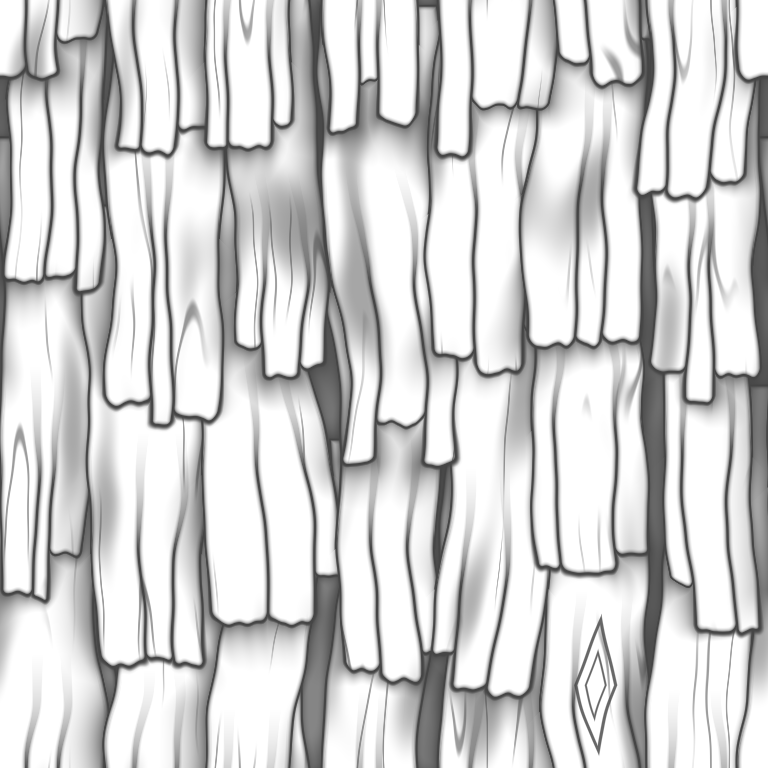
Write a three.js fragment shader that draws this texture map.

```glsl
varying vec2 vUv;

const vec2 GRID = vec2(7.0, 3.0);
const float INK = 0.27;

float hash(vec2 p) {
  vec3 q = fract(p.xyx * vec3(0.1031, 0.1030, 0.0973));
  q += dot(q, q.yzx + 33.33);
  return fract((q.x + q.y) * q.z);
}

vec2 gradient(vec2 cell) {
  float a = 6.2832 * hash(cell);
  return vec2(cos(a), sin(a));
}

float noise(vec2 p) {
  vec2 i = floor(p), f = p - i;
  vec2 u = f * f * f * (f * (f * 6.0 - 15.0) + 10.0);
  vec2 e = vec2(1.0, 0.0);
  float low = mix(dot(gradient(i), f), dot(gradient(i + e), f - e), u.x);
  float high = mix(dot(gradient(i + e.yx), f - e.yx), dot(gradient(i + 1.0), f - 1.0), u.x);
  return 1.4 * mix(low, high, u.y);
}

float roundBox(vec2 p, vec2 halfSize, float r) {
  vec2 q = abs(p) - halfSize + r;
  return length(max(q, 0.0)) + min(max(q.x, q.y), 0.0) - r;
}

// Plank that splits into rounded fingers towards its lower end
float plank(vec2 p, float w, vec2 seed) {
  float above = mix(0.09, 0.26, hash(seed + 3.0)) - p.y;
  float d = max(abs(p.x) - w, max(max(above, above * 0.04), p.y - 0.6));
  float left = -w;
  for (int k = 0; k < 3; k++) {
    float n = float(k);
    float shift = 0.8 * hash(seed + n + 11.0) - 0.4 + 0.25 * noise(vec2(p.y * 5.0, n * 5.3) + seed);
    float right = k == 2 ? w : w * ((n + 1.0 + shift) * 0.667 - 1.0);
    float base = 0.07 * pow(hash(seed + n * 7.0 + 19.0), 3.0) + 0.007 * noise(vec2(p.x * 50.0, n) + seed);
    float halfW = max(0.5 * (right - left) - 0.0008, 0.004);
    vec2 center = vec2(0.5 * (left + right), 0.5 * (base + 0.6));
    d = min(d, roundBox(p - center, vec2(halfW, 0.5 * (0.6 - base)), 0.45 * halfW));
    left = right;
  }
  return d;
}

// Pale wood with soft stains, thin creases and an occasional diamond knot
float wood(vec2 p, float d, vec2 seed) {
  float tone = 1.0 - 0.35 * smoothstep(0.2, 0.75, noise(p * vec2(15.0, 4.0) + seed + 5.0));
  float grain = noise(p * vec2(22.0, 2.0) + seed);
  float crease = 1.0 - smoothstep(0.01, 0.05, abs(grain));
  crease *= smoothstep(0.0, 0.35, noise(p * vec2(9.0, 5.0) + seed + 7.0));
  tone = mix(tone, 0.35, 0.6 * crease);
  if (hash(seed + 41.0) > 0.84) {
    vec2 k = abs(p - vec2(0.08 * (p.y - 0.22), 0.22));
    float diamond = k.x / 0.026 + k.y / 0.085;
    float ring = min(abs(diamond - 1.0), abs(diamond - 0.5) + 0.03);
    tone = mix(tone, 0.3, 0.85 * (1.0 - smoothstep(0.04, 0.12, ring)));
  }
  float edge = exp(min(d, 0.0) / 0.0028);
  return mix(tone, INK, max(edge * 1.12 - 0.12, 0.0));
}

void main() {
  vec2 cell = floor(vUv * GRID);
  float tone = 0.52;

  // Paint the rows upwards so that each one overlaps the row below
  for (int r = -3; r <= 1; r++) {
    for (int c = -1; c <= 1; c++) {
      vec2 id = cell + vec2(float(c), float(r));
      vec2 wrapped = mod(id, GRID);
      vec2 seed = wrapped * vec2(17.37, 29.71) + 3.0;
      float stagger = 0.6 * hash(vec2(wrapped.x, 71.0)) + 0.35 * hash(seed);
      float jitter = 0.3 * hash(seed + 1.0) - 0.15;
      vec2 p = vUv - (id + vec2(0.5 + jitter, stagger)) / GRID;

      // Lean and wander of the plank
      p.x += (p.y - 0.2) * 0.16 * (hash(seed + 2.0) - 0.5);
      p.x += 0.02 * noise(vec2(p.y * 3.5, 0.4) + seed) + 0.004 * noise(vec2(p.y * 14.0, 2.6) + seed);
      float w = mix(0.052, 0.086, hash(seed + 4.0)) * (1.0 + 0.25 * noise(vec2(p.y * 5.0, 8.5) + seed));
      float d = plank(p, w, seed);

      // Soft shadow of changing reach, with an outline that thickens at the foot
      float reach = mix(0.004, 0.025, smoothstep(-0.3, 0.5, noise(p * vec2(6.0, 5.0) + seed + 9.0)));
      float shadow = max(0.85 * exp(-max(d, 0.0) / reach) - 0.07, 0.0);
      float outline = mix(0.009, 0.004, smoothstep(0.02, 0.08, p.y));
      shadow = max(shadow, 1.0 - smoothstep(0.001, outline, d));
      tone = mix(tone, min(tone, INK), shadow);

      float cover = 1.0 - smoothstep(-0.0015, 0.0015, d);
      if (cover > 0.0) tone = mix(tone, wood(p, d, seed), cover);
    }
  }
  gl_FragColor = vec4(vec3(clamp(tone, 0.0, 1.0)), 1.0);
}
```
